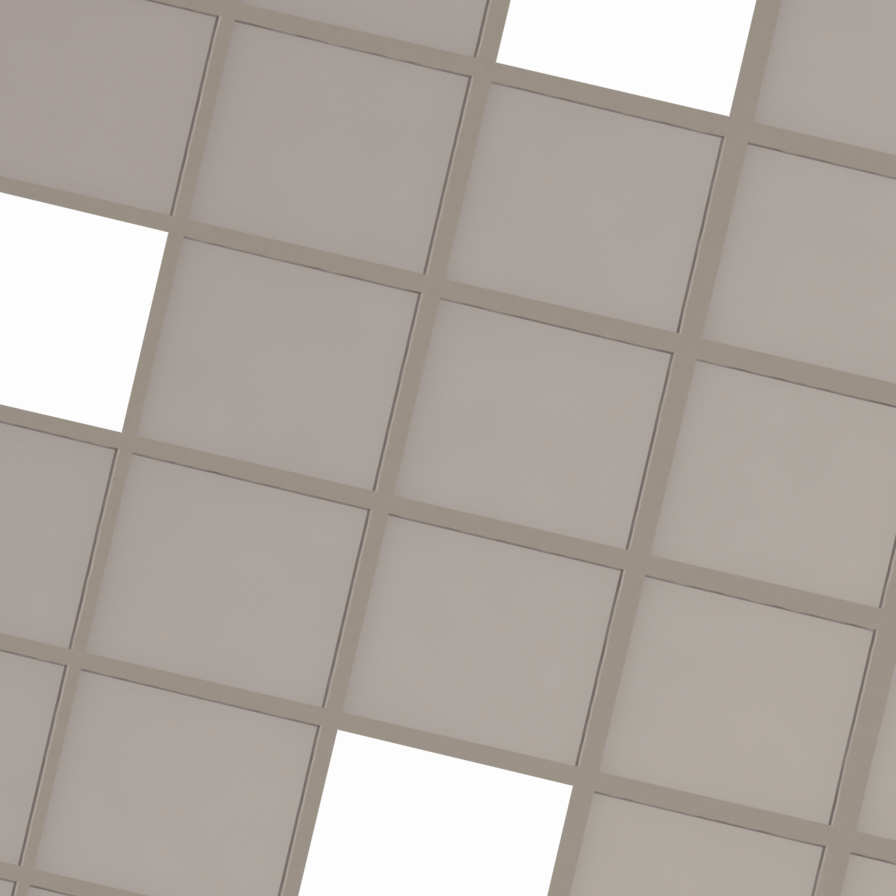
Give the GLSL for this pattern, as a WebGL 1 fragment shader.

```glsl
precision highp float;
// Tilted ceiling grid of matte grey panels in flat bars, with a few white light panels.
uniform vec2 u_resolution;

const float TILT = 0.2311;                  // clockwise turn, radians
const vec2 ORIGIN = vec2(0.483, 0.681);     // one crossing of the bars
const vec2 CELL = vec2(0.2922, 0.2482);     // spacing across and down
const vec2 BAR_LEFT = vec2(0.0072, 0.0088);   // half widths at the left side
const vec2 BAR_RIGHT = vec2(0.0148, 0.0122);  // half widths at the right side
const float GROOVE = 0.0030;                // width of the dark seam
const float GLINT = 0.0026;                 // width of the lit bar edge
const float SHADE_REACH = 0.014;            // soft shading beside the bars
const float WOBBLE = 0.0007;                // unevenness of the seams
const float GRAIN = 0.007;

const vec3 PANEL_DIM = vec3(0.640, 0.605, 0.585);
const vec3 PANEL_LIT = vec3(0.692, 0.662, 0.635);
const vec3 BAR_COLOR = vec3(0.600, 0.562, 0.522);
const vec3 GROOVE_COLOR = vec3(0.420, 0.385, 0.365);
const vec3 GLINT_COLOR = vec3(0.695, 0.665, 0.640);
const vec3 LAMP_COLOR = vec3(0.992);

vec2 hashGradient(vec2 p) {
  vec2 h = vec2(dot(p, vec2(127.1, 311.7)), dot(p, vec2(269.5, 183.3)));
  return 2.0 * fract(sin(h) * 43758.5) - 1.0;
}

float gradientNoise(vec2 p) {
  vec2 i = floor(p);
  vec2 f = p - i;
  vec2 w = f * f * f * (f * (f * 6.0 - 15.0) + 10.0);
  vec2 e = vec2(1.0, 0.0);
  float a = dot(hashGradient(i), f);
  float b = dot(hashGradient(i + e.xy), f - e.xy);
  float c = dot(hashGradient(i + e.yx), f - e.yx);
  float d = dot(hashGradient(i + e.xx), f - e.xx);
  return mix(mix(a, b, w.x), mix(c, d, w.x), w.y);
}

// Smoothed step, positive side filled
float cover(float d, float aa) {
  return smoothstep(-aa, aa, d);
}

// Smoothed strip where d lies between lo and hi
float strip(float d, float lo, float hi, float aa) {
  return cover(d - lo, aa) * cover(hi - d, aa);
}

// Lamps sit on every second row and column, in a staggered order
float isLamp(vec2 id) {
  vec2 odd = mod(id, 2.0);
  float stagger = mod(id.x + id.y, 4.0);
  return step(odd.x + odd.y, 0.5) * step(1.5, stagger);
}

void main() {
  vec2 p = gl_FragCoord.xy / u_resolution;
  float aa = 0.9 / min(u_resolution.x, u_resolution.y);

  // Grid coordinates: x across, y down
  float c = cos(TILT), s = sin(TILT);
  vec2 q = p - ORIGIN;
  vec2 grid = vec2(c * q.x - s * q.y, -s * q.x - c * q.y);
  vec2 id = floor(grid / CELL);
  vec2 local = grid - id * CELL;
  float lamp = isLamp(id);

  // Distances into the panel from its left/top and right/bottom edges
  vec2 bar = mix(BAR_LEFT, BAR_RIGHT, p.x);
  vec2 fromStart = local - bar;
  vec2 fromEnd = CELL - local - bar;
  vec2 inner = min(fromStart, fromEnd);
  float inside = min(inner.x, inner.y);

  // Panel face: broad light, soft edge shading, faint mottling
  float light = clamp(0.12 + 0.55 * p.x + 0.55 * (1.0 - p.y), 0.0, 1.0);
  vec3 face = mix(PANEL_DIM, PANEL_LIT, light);
  vec2 nearStart = exp(-max(fromStart, 0.0) / SHADE_REACH);
  vec2 nearEnd = exp(-max(fromEnd, 0.0) / SHADE_REACH);
  face -= 0.045 * nearStart.x + 0.018 * (nearStart.y + nearEnd.x + nearEnd.y);
  face += 0.008 * gradientNoise(grid * 16.0);

  // Bars and panels
  vec3 barColor = BAR_COLOR + 0.02 * (light - 0.5);
  barColor += 0.012 * gradientNoise(grid * 60.0);
  vec3 color = mix(barColor, mix(face, LAMP_COLOR, lamp), cover(inside, aa));

  // Worn seams on the right and top edges, with a lit rim beside each
  float wearRight = gradientNoise(vec2(grid.y * 45.0, id.x * 7.3 + 0.4));
  float wearTop = gradientNoise(vec2(grid.x * 45.0, id.y * 5.7 + 0.4));
  float right = fromEnd.x + WOBBLE * wearRight;
  float top = fromStart.y + WOBBLE * wearTop;
  float alongRight = cover(inner.y, aa) * (1.0 - lamp);
  float alongTop = cover(inner.x, aa) * (1.0 - lamp);
  float grooveRight = strip(right, 0.0, GROOVE, aa) * alongRight;
  float grooveTop = strip(top, 0.0, GROOVE * 0.8, aa) * alongTop;
  float glintRight = strip(right, -GLINT, 0.0, aa) * alongRight;
  color = mix(color, GLINT_COLOR, glintRight * (0.55 + 0.5 * wearRight));
  color = mix(color, GROOVE_COLOR, grooveRight * (0.82 + 0.3 * wearRight));
  color = mix(color, GROOVE_COLOR, grooveTop * (0.66 + 0.5 * wearTop));

  // Fine grain, absent on the lamps
  float grain = gradientNoise(p * 210.0) * (1.0 - lamp * cover(inside, aa));
  gl_FragColor = vec4(clamp(color + GRAIN * grain, 0.0, 1.0), 1.0);
}
```
